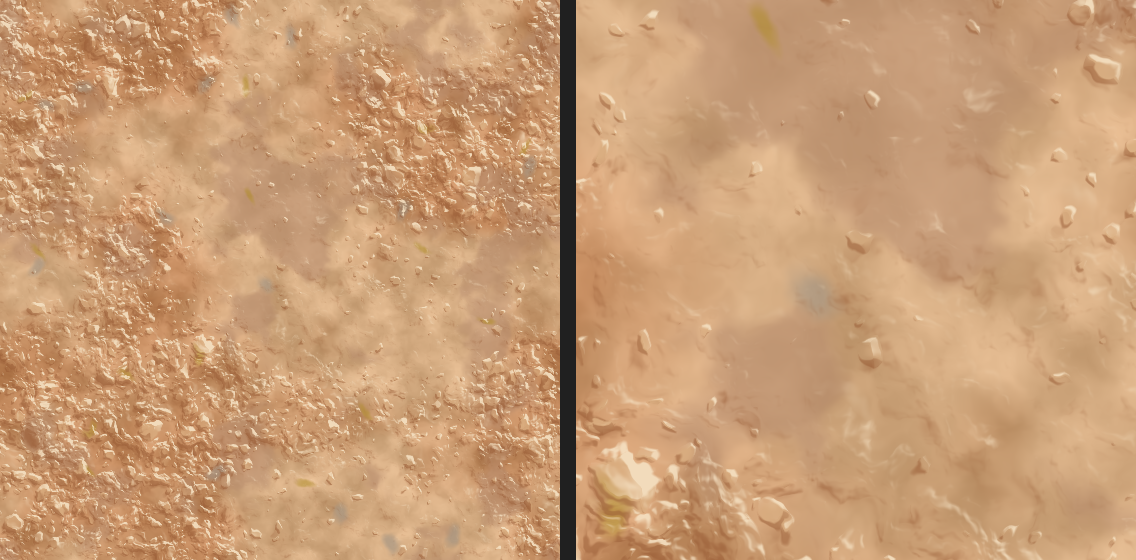
Left: the whole. Right: its middle third, enlarged.
Give the GLSL for this texture, as a Shadertoy shader.

```glsl
const float TAU = 6.2831853;
const vec2 LIGHT = vec2(0.6, 0.8);

const vec3 BARE_SAND = vec3(0.835, 0.675, 0.51);
const vec3 RED_SAND = vec3(0.765, 0.54, 0.365);
const vec3 STONE = vec3(0.85, 0.68, 0.50);
const vec3 CLAY = vec3(0.71, 0.54, 0.42);
const vec3 CREAM = vec3(0.96, 0.88, 0.76);
const vec3 RUST = vec3(0.60, 0.36, 0.21);
const vec3 SLATE = vec3(0.62, 0.57, 0.51);
const vec3 OLIVE = vec3(0.70, 0.56, 0.19);

vec3 hash3(vec2 p) {
    vec3 q = fract(p.xyx * vec3(0.1031, 0.1030, 0.0973));
    q += dot(q, q.yxz + 33.33);
    return fract((q.xxy + q.yzz) * q.zyx);
}

// Value noise that wraps after a whole number of cells
float noise(vec2 uv, float period, float seed) {
    vec2 p = uv * period;
    vec2 i = floor(p), f = p - i;
    f = f * f * f * (f * (f * 6.0 - 15.0) + 10.0);
    vec2 a = mod(i, period) + seed, b = mod(i + 1.0, period) + seed;
    return mix(mix(hash3(a).x, hash3(vec2(b.x, a.y)).x, f.x),
               mix(hash3(vec2(a.x, b.y)).x, hash3(b).x, f.x), f.y);
}

float fbm(vec2 uv, float period, float seed) {
    float sum = 0.0, amp = 0.5;
    for (int i = 0; i < 4; i++) {
        sum += amp * noise(uv, period, seed + float(i) * 19.0);
        period *= 2.0;
        amp *= 0.5;
    }
    return sum / 0.9375;
}

// Height of one pebble, between faceted and round, with a tilted top
float pebble(vec2 d, float radius, vec3 rnd) {
    float side = radius;
    for (int k = 0; k < 5; k++) {
        float jitter = fract(rnd.y * 7.0 + float(k) * 0.618);
        float angle = rnd.z * TAU + (float(k) + 0.5 * jitter) * TAU / 5.0;
        side = min(side, radius * (0.6 + 0.4 * jitter) - dot(d, vec2(cos(angle), sin(angle))));
    }
    side = mix(side, 0.9 * radius - length(d), 0.6 * fract(rnd.x * 11.0));
    vec2 tilt = 1.1 * (rnd.yz - 0.5);
    return max(0.0, min(1.3 * side, 0.5 * radius + dot(d, tilt)));
}

// Pebbles scattered over a wrapping grid; fill is the share of occupied cells
float pebbles(vec2 uv, float count, float seed, float fill) {
    vec2 p = uv * count, cell = floor(p);
    float top = 0.0;
    for (int y = -1; y <= 1; y++)
    for (int x = -1; x <= 1; x++) {
        vec2 id = cell + vec2(x, y);
        vec2 key = mod(id, count) + seed;
        vec3 place = hash3(key), shape = hash3(key + 137.0);
        float radius = mix(0.20, 0.48, shape.x * shape.x) * smoothstep(0.0, 0.08, fill - place.z);
        vec2 d = p - id - 0.2 - 0.6 * place.xy;
        if (dot(d, d) < 2.0 * radius * radius) top = max(top, pebble(d, radius, shape));
    }
    return top / count;
}

float stones(vec2 uv, float clump) {
    float h = pebbles(uv, 12.0, 3.0, 0.05 + 0.10 * clump);
    h = max(h, pebbles(uv, 23.0, 41.0, 0.07 + 0.45 * clump));
    h = max(h, pebbles(uv, 38.0, 83.0, 0.12 + 0.70 * clump));
    return max(h, pebbles(uv, 62.0, 211.0, 0.12 + 0.65 * clump));
}

// Rolling soil, crumbs with sharp feet, and half buried stones
float height(vec2 uv, float clump) {
    float soil = (0.016 + 0.014 * clump) * fbm(uv, 17.0, 300.0);
    float crumbs = (0.008 + 0.022 * clump) * max(0.0, fbm(uv, 42.0, 400.0) - 0.48);
    return soil + max(crumbs, stones(uv, clump) + 0.4 * crumbs);
}

// Sparse soft patches, stretched along a random direction
float patches(vec2 uv, float count, float seed, float stretch, float fill) {
    vec2 p = uv * count, cell = floor(p);
    float mask = 0.0;
    for (int y = -1; y <= 1; y++)
    for (int x = -1; x <= 1; x++) {
        vec2 id = cell + vec2(x, y);
        vec3 rnd = hash3(mod(id, count) + seed);
        float angle = fract(rnd.x * 13.0) * TAU, c = cos(angle), s = sin(angle);
        vec2 d = mat2(c, s, -s, c) * (p - id - 0.25 - 0.5 * rnd.xy);
        float blob = 1.0 - smoothstep(0.05, 0.24, length(d * vec2(1.0, stretch)));
        mask = max(mask, blob * step(rnd.z, fill));
    }
    return mask;
}

void mainImage(out vec4 fragColor, in vec2 fragCoord) {
    vec2 uv = fragCoord / iResolution.xy;
    float clump = smoothstep(0.32, 0.58, fbm(uv, 4.0, 500.0));
    vec2 warp = vec2(fbm(uv, 30.0, 600.0), fbm(uv, 30.0, 700.0)) - 0.5;
    vec2 p = uv + 0.022 * warp;

    // Slope towards the light and a short cast shadow
    float eps = 0.0011;
    float front = height(p + LIGHT * eps, clump), back = height(p - LIGHT * eps, clump);
    float slope = (back - front) / (2.0 * eps);
    float rise = height(p + LIGHT * 0.008, clump) - 0.5 * (front + back);
    float shadow = smoothstep(0.001, 0.009, rise);

    // Sand, pebble tint and coloured patches
    float mottle = fbm(uv, 6.0, 800.0) - 0.5;
    float grain = fbm(p, 22.0, 900.0) - 0.5;
    vec3 color = mix(BARE_SAND, RED_SAND, clamp(0.15 + 0.7 * clump + 1.8 * mottle, 0.0, 1.0));
    color += 0.25 * grain;
    color = mix(color, CLAY, 0.6 * smoothstep(0.56, 0.72, fbm(p, 9.0, 930.0)));
    float tint = 0.45 + 1.6 * grain;
    color = mix(color, STONE, clamp(tint, 0.0, 0.8) * smoothstep(0.0005, 0.004, stones(p, clump)));
    color = mix(color, SLATE, 0.6 * patches(p, 9.0, 950.0, 1.4, 0.14));
    color = mix(color, OLIVE, 0.6 * patches(p, 10.0, 990.0, 2.6, 0.12));

    // Warm shade and creamy light
    color = mix(color, RUST, 0.40 * shadow);
    color = mix(color, RUST, 0.55 * smoothstep(0.05, 1.1, -slope));
    color = mix(color, CREAM, 0.90 * smoothstep(0.10, 1.2, slope));
    fragColor = vec4(clamp(color, 0.0, 1.0), 1.0);
}
```
